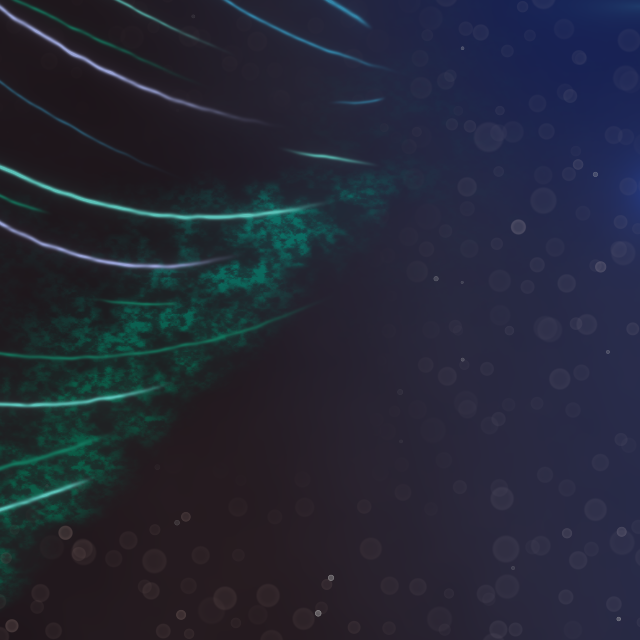
Give the GLSL for this background, as a WebGL 1 fragment shader.

```glsl
precision highp float;
uniform vec2 u_resolution;

const vec3 UMBER = vec3(0.115, 0.085, 0.105);
const vec3 DUSK = vec3(0.150, 0.145, 0.220);
const vec3 NAVY = vec3(0.090, 0.130, 0.330);
const vec3 SLATE = vec3(0.155, 0.170, 0.295);
const vec3 GLOW_BLUE = vec3(0.16, 0.28, 0.65);
const vec3 LAVENDER = vec3(0.60, 0.64, 0.84);
const vec3 AQUA = vec3(0.36, 0.76, 0.72);
const vec3 AZURE = vec3(0.20, 0.52, 0.66);
const vec3 GREEN = vec3(0.08, 0.47, 0.37);
const vec3 DUST_TEAL = vec3(0.03, 0.47, 0.42);
const vec3 DUST_GREEN = vec3(0.03, 0.39, 0.29);
const vec3 BOKEH_WARM = vec3(0.56, 0.46, 0.44);
const vec3 BOKEH_COOL = vec3(0.46, 0.48, 0.60);
const float DUST_STRENGTH = 0.85;
const float WOBBLE = 0.003;

float hash(vec2 p) {
  vec3 q = fract(vec3(p.xyx) * 0.1031);
  q += dot(q, q.yzx + 33.33);
  return fract((q.x + q.y) * q.z);
}

float noise(vec2 p) {
  vec2 i = floor(p), f = fract(p);
  f = f * f * (3.0 - 2.0 * f);
  return mix(mix(hash(i), hash(i + vec2(1, 0)), f.x),
             mix(hash(i + vec2(0, 1)), hash(i + vec2(1, 1)), f.x), f.y);
}

float fbm(vec2 p) {
  float sum = 0.0, gain = 0.5;
  for (int i = 0; i < 4; i++) {
    sum += gain * noise(p);
    p = p * 2.03 + 17.0;
    gain *= 0.5;
  }
  return sum;
}

// Sagging filament; ends = start and end, shape = sag, width, strength, fade start
float strand(vec2 p, vec4 ends, vec4 shape) {
  float span = ends.z - ends.x;
  float t = (p.x - ends.x) / span;
  float slope = (ends.w - ends.y - 4.0 * shape.x * (1.0 - 2.0 * t)) / span;
  float y = mix(ends.y, ends.w, t) - 4.0 * shape.x * t * (1.0 - t);
  y += WOBBLE * (noise(vec2(p.x * 45.0, ends.y * 90.0)) - 0.5);
  float d = abs(p.y - y) / sqrt(1.0 + slope * slope);
  float fromEdge = max(step(ends.x, 0.0), step(1.0, ends.y));
  float fade = max(fromEdge, smoothstep(0.0, 0.5, t));
  fade *= step(0.0, t + fromEdge) * (1.0 - smoothstep(shape.w, 1.0, t));
  float brush = 0.7 + 0.5 * noise(p * vec2(70.0, 160.0));
  float core = exp(-d * d / (shape.y * shape.y));
  float halo = 0.12 * exp(-d / (3.0 * shape.y));
  return clamp(shape.z * fade * (core * brush + halo), 0.0, 1.0);
}

// One randomly present disc per grid cell, with a slightly bright rim
float bokeh(vec2 p, float cells, float radius, float chance, float seed) {
  vec2 cell = floor(p * cells);
  float pick = hash(cell + seed);
  float r = radius * mix(0.5, 1.0, hash(cell + seed + 31.0));
  vec2 jitter = vec2(hash(cell + seed + 7.0), hash(cell + seed + 19.0));
  vec2 center = (cell + mix(vec2(r * cells), vec2(1.0 - r * cells), jitter)) / cells;
  float d = length(p - center);
  float soft = max(0.0015, r * 0.2);
  float disc = 1.0 - smoothstep(r - soft, r, d);
  float rim = smoothstep(0.4 * r, 0.85 * r, d);
  return disc * (0.65 + 0.35 * rim) * step(pick, chance) * (0.3 + 0.7 * pick / chance);
}

vec3 backdrop(vec2 p) {
  float blue = p.x + 0.3 * (p.y - 0.5);
  vec3 col = mix(UMBER, DUSK, smoothstep(0.22, 0.74, blue));
  col = mix(col, mix(SLATE, NAVY, smoothstep(0.5, 1.0, p.y)), smoothstep(0.55, 1.05, blue));
  col += vec3(0.03, 0.02, 0.018) * exp(-7.0 * dot(p - vec2(0.4, 0.1), p - vec2(0.4, 0.1)));
  col = mix(col, GLOW_BLUE, 0.75 * exp(-length((p - vec2(1.02, 0.7)) * vec2(24.0, 20.0))));
  col = mix(col, AZURE, 0.25 * exp(-length((p - vec2(1.0, 0.99)) * vec2(14.0, 70.0))));
  return col + 0.02 * (fbm(p * 7.0) - 0.47);
}

// Speckled cloud along the diagonal where the filaments dissolve
float dust(vec2 p) {
  float e = p.y - p.x + 0.07 * (fbm(p * 9.0) - 0.5);
  float area = smoothstep(0.02, 0.16, e) * (1.0 - 0.9 * smoothstep(0.2, 0.5, e));
  area *= 1.0 - smoothstep(0.66, 0.75, p.y);
  area += 0.14 * exp(-length((p - vec2(0.63, 0.77)) * vec2(8.0, 9.0)));
  float clumps = smoothstep(0.25, 0.72, fbm(p * vec2(24.0, 30.0)));
  float grains = smoothstep(0.25, 0.75, fbm(p * vec2(95.0, 130.0)));
  return area * (0.12 + clumps * (0.25 + 0.9 * grains));
}

void main() {
  vec2 p = gl_FragCoord.xy / u_resolution;
  vec3 col = backdrop(p);
  vec3 dustColor = mix(DUST_GREEN, DUST_TEAL, smoothstep(0.35, 0.65, p.y));
  col = mix(col, dustColor, clamp(DUST_STRENGTH * dust(p), 0.0, 0.85));

  // Upper filaments
  col = mix(col, LAVENDER, strand(p, vec4(0, 0.988, 0.46, 0.8), vec4(0.033, 0.0034, 0.95, 0.3)));
  col = mix(col, GREEN, strand(p, vec4(0.026, 1, 0.34, 0.857), vec4(0.004, 0.0028, 0.65, 0.3)));
  col = mix(col, AQUA, strand(p, vec4(0.182, 1, 0.378, 0.909), vec4(0.003, 0.0025, 0.6, 0.1)));
  col = mix(col, AZURE, strand(p, vec4(0.352, 1, 0.638, 0.883), vec4(0.013, 0.0028, 0.8, 0.5)));
  col = mix(col, AZURE, strand(p, vec4(0.514, 1, 0.585, 0.955), vec4(0.001, 0.0036, 0.95, 0.6)));
  col = mix(col, AZURE, strand(p, vec4(0, 0.872, 0.3, 0.716), vec4(0.013, 0.0024, 0.42, 0.3)));
  col = mix(col, AZURE, strand(p, vec4(0.508, 0.841, 0.605, 0.846), vec4(0.004, 0.0025, 0.5, 0.8)));
  col = mix(col, AQUA, strand(p, vec4(0.43, 0.769, 0.6, 0.74), vec4(0.001, 0.0028, 0.8, 0.5)));

  // Middle and lower filaments
  col = mix(col, AQUA, strand(p, vec4(0, 0.74, 0.53, 0.69), vec4(0.052, 0.0036, 0.95, 0.75)));
  col = mix(col, LAVENDER, strand(p, vec4(0, 0.651, 0.39, 0.607), vec4(0.042, 0.0034, 0.85, 0.6)));
  col = mix(col, GREEN, strand(p, vec4(0, 0.694, 0.085, 0.665), vec4(0.003, 0.0028, 0.7, 0.5)));
  col = mix(col, GREEN, strand(p, vec4(0.13, 0.534, 0.28, 0.525), vec4(0.003, 0.0025, 0.7, 0.9)));
  col = mix(col, GREEN, strand(p, vec4(0, 0.447, 0.534, 0.544), vec4(0.04, 0.003, 0.7, 0.6)));
  col = mix(col, AQUA, strand(p, vec4(0, 0.367, 0.28, 0.405), vec4(0.012, 0.0033, 0.9, 0.6)));
  col = mix(col, GREEN, strand(p, vec4(0, 0.268, 0.195, 0.329), vec4(0.003, 0.0036, 0.9, 0.5)));
  col = mix(col, AQUA, strand(p, vec4(0, 0.203, 0.156, 0.258), vec4(0.002, 0.0036, 0.85, 0.6)));

  // Floating discs, mostly to the right and along the bottom
  float right = smoothstep(0.55, 0.78, p.x);
  float place = max(max(right, 1.0 - smoothstep(0.14, 0.3, p.y)), 0.25 * smoothstep(0.75, 0.95, p.y));
  vec3 discColor = mix(BOKEH_WARM, BOKEH_COOL, 0.6 * right);
  for (int i = 0; i < 3; i++) {
    float k = float(i);
    col = mix(col, discColor, place * 0.15 * bokeh(p + 0.037 * k, 11.0 + 3.0 * k, 0.026 - 0.005 * k, 0.45, 40.0 + 13.0 * k));
  }
  col = mix(col, discColor, place * 0.4 * bokeh(p, 13.0, 0.014, 0.13, 91.0));
  col = mix(col, vec3(0.72), place * 0.6 * bokeh(p, 17.0, 0.006, 0.10, 123.0));

  gl_FragColor = vec4(col, 1.0);
}
```
